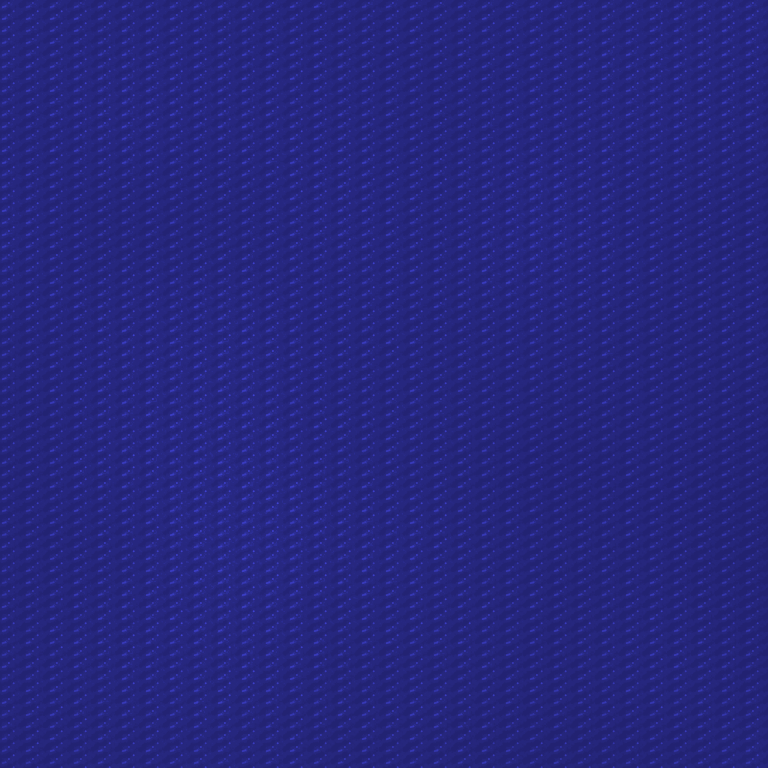
Reproduce this texture procedurally as a Shadertoy shader.

```glsl
const vec2 REPEATS = vec2(32.0, 64.0);     // cells across and down
const vec3 DARK = vec3(0.136, 0.137, 0.455);
const vec3 BASE = vec3(0.150, 0.153, 0.498);
const vec3 SHEEN = vec3(0.170, 0.178, 0.580);
const vec3 BRIGHT = vec3(0.250, 0.260, 0.830);
const int FLECKS = 3;                      // highlights in each cell
const vec2 FLECK_START = vec2(0.17, 0.44); // in cell units
const vec2 FLECK_STEP = vec2(0.20, 0.31);
const float FLECK_RADIUS = 0.0012;         // in canvas units
const float DASH_HALF = 0.0018;
const float FLECK_TILT = 0.3;
const float SOFTNESS = 0.0008;
const vec2 WEAVE_GRID = vec2(8.0, 4.0);    // thread grain per cell
const float WEAVE_AMOUNT = 0.75;
const float GRAIN_AMOUNT = 0.30;
const float FADE_AMOUNT = 0.40;
const float TAU = 6.2831853;

float hash(vec2 p) {
    return fract(sin(dot(p, vec2(127.1, 311.7))) * 43758.5453);
}

// Smooth noise that wraps after the given period
float valueNoise(vec2 p, vec2 period) {
    vec2 i = floor(p), f = fract(p);
    f = f * f * (3.0 - 2.0 * f);
    vec2 a = mod(i, period), b = mod(i + 1.0, period);
    return mix(mix(hash(a), hash(vec2(b.x, a.y)), f.x),
               mix(hash(vec2(a.x, b.y)), hash(b), f.x), f.y);
}

// Distance to a short tilted dash centred on the origin
float dashDistance(vec2 p, float halfLength) {
    vec2 along = normalize(vec2(1.0, FLECK_TILT));
    return length(p - along * clamp(dot(p, along), -halfLength, halfLength));
}

// Thread highlights: a dash followed by two dots climbing to the right
float flecks(vec2 cell, float soft) {
    float light = 0.0;
    for (int i = 0; i < FLECKS; i++) {
        float n = float(i);
        vec2 shifted = cell - FLECK_START - n * FLECK_STEP + 0.5;
        vec2 offset = (fract(shifted) - 0.5) / REPEATS;
        vec2 id = mod(floor(shifted), REPEATS);
        float strength = (0.75 + 0.12 * n) * mix(0.65, 1.0, hash(id + 17.0 * n));
        float d = dashDistance(offset, i == 0 ? DASH_HALF : 0.0);
        float mask = 1.0 - smoothstep(FLECK_RADIUS - soft, FLECK_RADIUS + soft, d);
        light = max(light, strength * mask);
    }
    return light;
}

void mainImage(out vec4 fragColor, in vec2 fragCoord) {
    vec2 uv = fragCoord / iResolution.xy;
    vec2 cell = uv * REPEATS;
    float soft = max(SOFTNESS, 0.4 / iResolution.y);

    // Broad uneven fading, lighter towards the left
    float fade = 0.6 * valueNoise(uv * 3.0 + 4.0, vec2(64.0))
               + 0.3 * valueNoise(uv * 7.0, vec2(64.0));
    fade += 0.4 * (0.5 - uv.x) - 0.45;

    // Diagonal twill ridges, repeating thread grain and loose fibres
    float ridge = 0.5 + 0.35 * cos(TAU * (cell.y - cell.x - 0.25));
    float weave = valueNoise(cell * WEAVE_GRID, WEAVE_GRID) - 0.5;
    float grain = hash(floor(cell * WEAVE_GRID * 2.0)) - 0.5;
    float tone = ridge + WEAVE_AMOUNT * weave + GRAIN_AMOUNT * grain + FADE_AMOUNT * fade;

    vec3 color = mix(DARK, BASE, smoothstep(0.05, 0.60, tone));
    color = mix(color, SHEEN, smoothstep(0.75, 1.15, tone));
    color = mix(color, BRIGHT, flecks(cell, soft) * (0.9 + 0.3 * fade));
    color *= 1.0 + 0.06 * fade;

    fragColor = vec4(color, 1.0);
}
```
